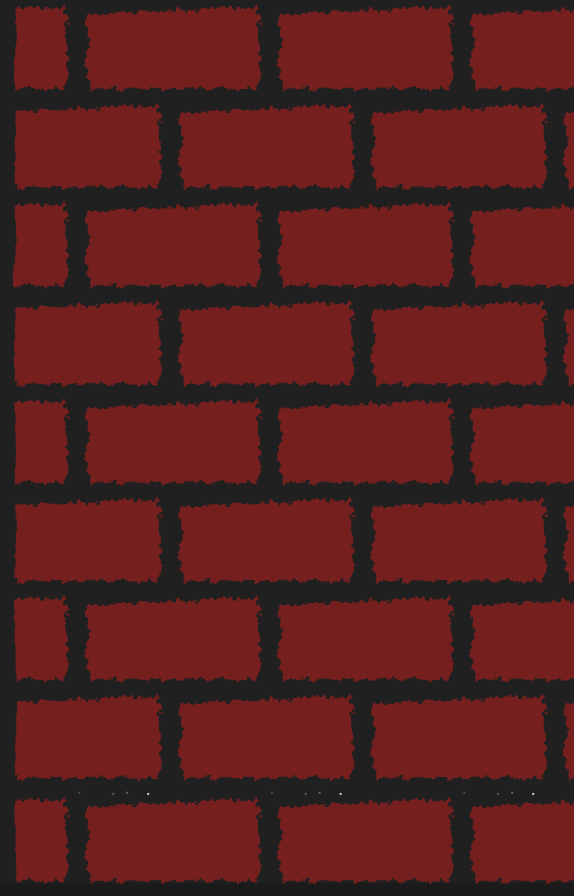
This pattern is drawn by a Shadertoy shader. Its source:

```glsl
// Dark red brick wall in running bond, with frayed brick edges and wide charcoal joints.

// Lengths are in units of 1/768 of the canvas height, measured from the top left.
const float CANVAS_UNITS = 768.0;
const vec2  CELL         = vec2(165.0, 84.4);   // one brick plus its joints
const float FIRST_JOINT  = 66.0;                // centre of the first upright joint
const float BOND_SHIFT   = 80.0;                // sideways shift of odd courses
const vec2  BRICK_MIN    = vec2(9.0, 12.0);     // brick corners inside the cell
const vec2  BRICK_MAX    = vec2(156.0, 76.0);
const float TOP_RISE     = 6.0;                 // climb of the top edge to the right
const float LAST_COURSE  = 8.0;
const float LAST_DROP    = 4.0;                 // extra gap above the last course
const float WALL_LEFT    = 13.0;
const float WALL_BOTTOM  = 757.0;
const float SIDE_WAVE    = 6.0;
const float FRINGE       = 5.0;
const float GRAIN        = 3.0;

const vec3 BRICK_COLOR  = vec3(0.460, 0.122, 0.120);
const vec3 JOINT_COLOR  = vec3(0.127, 0.127, 0.127);
const vec3 BOTTOM_COLOR = vec3(0.105, 0.105, 0.108);
const vec3 SPECK_COLOR  = vec3(0.85);

const vec4  SPECK_X      = vec4(68.0, 97.0, 109.0, 127.0);
const vec4  SPECK_LIGHT  = vec4(0.25, 0.35, 0.4, 1.0);
const float SPECK_Y      = 679.5;
const float SPECK_RADIUS = 0.9;

float hash(vec2 p) {
    vec3 q = fract(p.xyx * 0.1031);
    q += dot(q, q.yzx + 33.33);
    return fract((q.x + q.y) * q.z);
}

// Smooth value noise, centred on zero.
float noise(vec2 p) {
    vec2 i = floor(p), f = fract(p);
    f = f * f * (3.0 - 2.0 * f);
    float low  = mix(hash(i), hash(i + vec2(1.0, 0.0)), f.x);
    float high = mix(hash(i + vec2(0.0, 1.0)), hash(i + 1.0), f.x);
    return mix(low, high, f.y) - 0.5;
}

// Approximate signed distance to the bricks, negative inside.
float brickDistance(vec2 p) {
    float course = min(floor(p.y / CELL.y), LAST_COURSE);
    float shift = FIRST_JOINT + BOND_SHIFT * mod(course, 2.0);
    vec2 local = vec2(mod(p.x - shift, CELL.x), p.y - course * CELL.y);
    local.y -= LAST_DROP * step(LAST_COURSE, course);

    // Upright sides are wavy; top and bottom carry a finer fringe.
    float along = (local.x - BRICK_MIN.x) / (BRICK_MAX.x - BRICK_MIN.x);
    float top = BRICK_MIN.y - TOP_RISE * along;
    float sides = max(BRICK_MIN.x - local.x, local.x - BRICK_MAX.x);
    float ends = max(top - local.y, local.y - BRICK_MAX.y);
    sides += SIDE_WAVE * noise(local / vec2(9.0, 5.0));
    ends += FRINGE * noise(local / vec2(3.2, 6.0) + 40.0);
    float brick = max(sides, ends) + GRAIN * noise(local / 2.0 + 90.0);

    // The wall's left end is cut with a gentle wobble.
    float wobble = 4.0 * noise(vec2(7.0, p.y / 30.0)) + 1.5 * noise(p / 4.0);
    return max(brick, WALL_LEFT - p.x + wobble);
}

// Pale flecks in the last bed joint, repeated with the bricks.
float specks(vec2 p, float soft) {
    float light = 0.0;
    for (int i = 0; i < 4; i++) {
        float dx = mod(p.x - SPECK_X[i] + 0.5 * CELL.x, CELL.x) - 0.5 * CELL.x;
        float dy = p.y - SPECK_Y - float(i % 2);
        float dist = length(vec2(dx, dy)) - SPECK_RADIUS;
        light = max(light, SPECK_LIGHT[i] * (1.0 - smoothstep(-soft, soft, dist)));
    }
    return light;
}

void mainImage(out vec4 fragColor, in vec2 fragCoord) {
    float pixel = CANVAS_UNITS / iResolution.y;
    vec2 p = vec2(fragCoord.x, iResolution.y - fragCoord.y) * pixel;
    float soft = 0.8 * pixel;

    vec3 color = mix(JOINT_COLOR, BOTTOM_COLOR, smoothstep(-soft, soft, p.y - WALL_BOTTOM));
    color = mix(color, SPECK_COLOR, specks(p, soft));
    color = mix(BRICK_COLOR, color, smoothstep(-soft, soft, brickDistance(p)));
    fragColor = vec4(color, 1.0);
}
```
